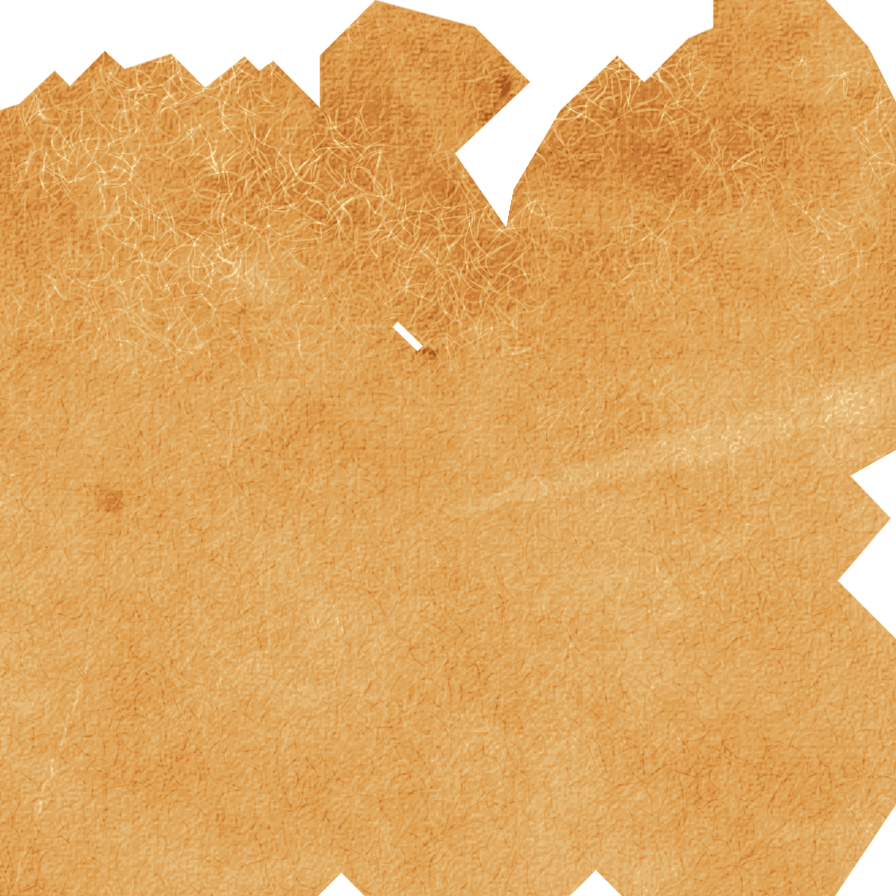
This texture is drawn by a Shadertoy shader. Its source:

```glsl
// Aged tan parchment with torn, notched edges, pale fibres, creases and stains on white.

const vec3 UMBER = vec3(0.66, 0.35, 0.12);
const vec3 BROWN = vec3(0.80, 0.50, 0.22);
const vec3 OCHRE = vec3(0.87, 0.61, 0.29);
const vec3 TAN   = vec3(0.88, 0.66, 0.37);
const vec3 SAND  = vec3(0.90, 0.72, 0.46);
const vec3 CREAM = vec3(0.98, 0.87, 0.65);

float hash(vec2 p) {
    return fract(sin(dot(p, vec2(127.1, 311.7))) * 43758.5453);
}

float noise(vec2 p) {
    vec2 i = floor(p), f = fract(p);
    f = f * f * (3.0 - 2.0 * f);
    vec2 e = vec2(1.0, 0.0);
    return mix(mix(hash(i), hash(i + e), f.x),
               mix(hash(i + e.yx), hash(i + e.xx), f.x), f.y);
}

float fbm(vec2 p) {
    float sum = 0.0, amp = 0.5;
    for (int i = 0; i < 5; i++) {
        sum += amp * noise(p);
        p = mat2(1.6, 1.2, -1.2, 1.6) * p + 7.3;
        amp *= 0.5;
    }
    return sum;
}

// Positive below a roof with the given apex and slopes on either side.
float peak(vec2 p, vec2 apex, float left, float right) {
    float dx = p.x - apex.x;
    return 0.7 * (apex.y - p.y - max(-left * dx, right * dx));
}

// x runs along the segment from 0 to 1, y is the signed distance across it.
vec2 alongLine(vec2 p, vec2 a, vec2 b) {
    vec2 d = b - a;
    return vec2(dot(p - a, d) / dot(d, d), dot(p - a, vec2(-d.y, d.x)) / length(d));
}

// Signed shape of the sheet, positive inside.
float sheet(vec2 p) {
    // Torn teeth on the left
    float s = peak(p, vec2(0.061, 0.921), 0.94, 1.0);
    s = max(s, peak(p, vec2(0.117, 0.943), 1.0, 0.9));
    s = max(s, peak(p, vec2(0.191, 0.940), 0.33, 1.0));
    s = max(s, peak(p, vec2(0.273, 0.937), 0.8, 1.0));
    s = max(s, peak(p, vec2(0.305, 0.932), 0.7, 1.0));
    // Central flap
    float flap = min(peak(p, vec2(0.419, 1.0), 1.0, 0.27), peak(p, vec2(0.53, 0.97), -0.27, 1.0));
    s = max(s, min(flap, p.x - 0.357));
    // Right shoulder
    s = max(s, peak(p, vec2(0.689, 0.938), 0.96, 1.0));
    s = max(s, peak(p, vec2(0.768, 0.957), 1.0, -0.43));
    s = max(s, p.x - 0.796);
    s = min(s, peak(p, vec2(0.969, 0.948), -1.1, 2.0));
    // Deep cleft under the flap
    vec2 down = vec2(p.x, -p.y);
    float cleft = max(peak(down, vec2(0.565, -0.746), 1.45, 5.3),
                      peak(down, vec2(0.573, -0.788), 0.64, 1.7));
    s = min(s, -min(cleft, 0.7 * (0.829 + 0.95 * (p.x - 0.508) - p.y)));
    // Notches at the right and bottom
    vec2 side = vec2(p.y, -p.x);
    s = min(s, -peak(side, vec2(0.469, -0.949), 0.95, 1.77));
    s = min(s, -peak(side, vec2(0.352, -0.935), 1.0, 0.85));
    s = min(s, -peak(p, vec2(0.381, 0.026), 1.0, 1.0));
    s = min(s, -peak(p, vec2(0.665, 0.029), 1.0, 1.0));
    s = min(s, 0.55 * (p.y - 1.5 * (p.x - 0.932)));
    // Small slit
    vec2 slit = alongLine(p, vec2(0.441, 0.638), vec2(0.469, 0.611));
    return min(s, max(abs(slit.y) - 0.0042, (abs(slit.x - 0.5) - 0.5) * 0.039));
}

// Short bent hairs, one per cell, with random directions.
float fibres(vec2 p, float cells, float halfWidth, float soft, float seed) {
    vec2 g = p * cells + seed;
    float hair = 0.0;
    for (int k = 0; k < 9; k++) {
        vec2 cell = floor(g) + vec2(k % 3 - 1, k / 3 - 1);
        float a = hash(cell + seed), b = hash(cell + seed + 31.7);
        float turn = 1.4 + (a - 0.5) * 2.6;
        vec2 d = g - cell - vec2(b, fract(a * 17.0));
        vec2 q = vec2(dot(d, vec2(cos(turn), sin(turn))), dot(d, vec2(-sin(turn), cos(turn))));
        float gap = abs(q.y - (b - 0.5) * 1.4 * q.x * q.x);
        float line = 1.0 - smoothstep(halfWidth * cells, (halfWidth + soft) * cells, gap);
        hair = max(hair, line * (1.0 - smoothstep(0.35, 0.9, abs(q.x))));
    }
    return hair;
}

float stain(vec2 p, vec2 centre, vec2 radius) {
    vec2 d = (p - centre) / radius + 1.4 * (vec2(noise(p * 90.0), noise(p * 90.0 + 40.0)) - 0.5);
    return exp(-dot(d, d));
}

float crease(vec2 p, vec2 a, vec2 b) {
    vec2 q = alongLine(p, a, b);
    float wave = 0.006 * (noise(vec2(q.x * 22.0, 3.0)) - 0.5);
    float span = smoothstep(0.0, 0.05, q.x) * smoothstep(1.0, 0.95, q.x);
    return span * smoothstep(0.0026, 0.0006, abs(q.y + wave)) * smoothstep(0.3, 0.6, noise(p * 110.0));
}

vec3 parchment(float t) {
    vec3 c = mix(UMBER, BROWN, smoothstep(0.0, 0.25, t));
    c = mix(c, OCHRE, smoothstep(0.25, 0.45, t));
    c = mix(c, TAN, smoothstep(0.45, 0.6, t));
    c = mix(c, SAND, smoothstep(0.6, 0.8, t));
    return mix(c, CREAM, smoothstep(0.8, 1.15, t));
}

void mainImage(out vec4 fragColor, in vec2 fragCoord) {
    vec2 p = fragCoord / iResolution.xy;
    float px = 1.0 / iResolution.y;

    // Broad ageing, darker towards the upper left
    float aged = smoothstep(0.42, 0.85, p.y + 0.25 * (fbm(p * 4.0) - 0.5) - 0.12 * smoothstep(0.6, 1.0, p.x));
    float tone = 0.60 - 0.23 * aged + 0.32 * (fbm(p * 6.0 + 9.0) - 0.48) + 0.25 * (fbm(p * 28.0) - 0.48);

    // Pale fibres in patches, faint dark ones below
    vec2 curl = p + 0.009 * (vec2(noise(p * 45.0), noise(p * 45.0 + 20.0)) - 0.5);
    float patches = smoothstep(0.32, 0.65, fbm(p * 11.0 + 3.0));
    for (int i = 0; i < 4; i++) {
        float n = float(i);
        float hair = fibres(curl, 25.0 + 8.0 * n, 0.0005, max(px, 0.0012), 13.0 * n + 5.0);
        tone += hair * mix(0.07, 0.27, aged) * (0.3 + patches);
    }
    tone -= 0.16 * (1.0 - 0.6 * aged) * fibres(curl, 48.0, 0.0004, max(px, 0.0012), 77.0);
    tone += 0.13 * aged * smoothstep(0.5, 0.7, fbm(p * 13.0 + 21.0));

    // Light fold widening to the right, and two creases
    vec2 fold = alongLine(p, vec2(0.49, 0.425), vec2(1.0, 0.565));
    float foldWidth = 0.008 + 0.028 * max(fold.x, 0.0);
    float ragged = fold.y + 0.02 * (fbm(p * 25.0) - 0.5);
    tone += 0.15 * smoothstep(0.0, 0.12, fold.x) * smoothstep(foldWidth, 0.4 * foldWidth, abs(ragged));
    tone += 0.32 * crease(p, vec2(0.143, 0.68), vec2(0.152, 0.90));
    tone += 0.28 * crease(p, vec2(0.012, 0.0), vec2(0.10, 0.27));

    // Stains
    tone -= 0.45 * stain(p, vec2(0.563, 0.908), vec2(0.010, 0.014));
    tone -= 0.35 * stain(p, vec2(0.542, 0.870), vec2(0.012, 0.015));
    tone -= 0.50 * stain(p, vec2(0.480, 0.606), vec2(0.010, 0.004));
    tone -= 0.30 * stain(p, vec2(0.273, 0.651), vec2(0.012, 0.009));
    tone -= 0.28 * stain(p, vec2(0.121, 0.438), vec2(0.015, 0.018));

    // Fine embossed grain
    vec2 g = p * 330.0;
    tone += 0.26 * (noise(g) - noise(g + vec2(0.8, -0.8))) + 0.18 * (noise(p * 210.0 + 50.0) - 0.5);

    float cover = smoothstep(-px, px, sheet(p));
    fragColor = vec4(mix(vec3(1.0), parchment(tone), cover), 1.0);
}
```
